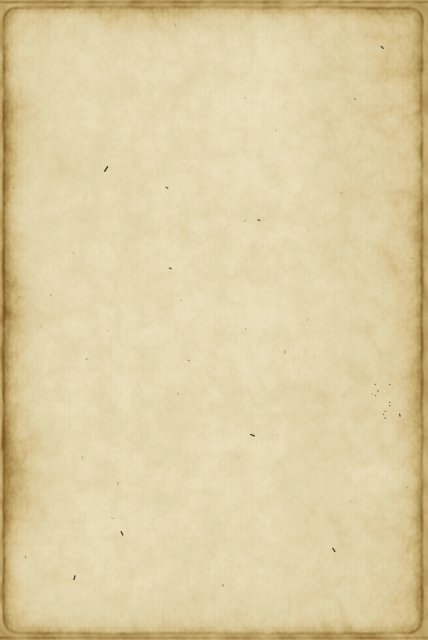
This texture is drawn by a Shadertoy shader. Its source:

```glsl
// Aged paper sheet: cream centre, browned rounded border, mottling and ink flecks.
// One "age" value sums edge falloff, soft stains, cellular mottling and layered
// sines, then indexes a cream-to-umber ramp; flecks are short segments on top.

// Sheet space: x in 0..1, y in 0..1.5, origin lower left
const vec2 SHEET = vec2(1.0, 1.5);
const vec2 PAGE_CENTRE = vec2(0.497, 0.749);
const vec2 PAGE_HALF = vec2(0.489, 0.733);
const float CORNER_RADIUS = 0.033;

// Per-side values are ordered left, right, bottom, top
const vec4 BURN_STRENGTH = vec4(3.2, 2.8, 2.5, 2.6);
const vec4 BURN_WIDTH = vec4(0.029, 0.022, 0.020, 0.026);
const vec4 HAZE_STRENGTH = vec4(1.6, 1.5, 1.4, 1.6);
const float HAZE_WIDTH = 0.075;

const float BASE_AGE = 0.12;
const float MOTTLE = 0.75;
const float GRAIN = 0.6;
const float LAID_LINES = 82.0;
const float LAID_DEPTH = 0.07;
const float MARGIN_AGE = 3.4;
const vec3 INK = vec3(0.20, 0.16, 0.09);

const vec3 RAMP[6] = vec3[6](
    vec3(0.90, 0.85, 0.70), vec3(0.87, 0.82, 0.65), vec3(0.85, 0.77, 0.58),
    vec3(0.79, 0.70, 0.47), vec3(0.70, 0.59, 0.36), vec3(0.59, 0.46, 0.23));

// Main flecks: centre, angle, half length
const vec4 FLECKS[10] = vec4[10](
    vec4(0.248, 1.104, 1.0, 0.006), vec4(0.590, 0.480, -0.4, 0.004),
    vec4(0.398, 0.871, -0.3, 0.002), vec4(0.285, 0.250, -1.1, 0.004),
    vec4(0.780, 0.211, -1.0, 0.004), vec4(0.605, 0.984, -0.3, 0.002),
    vec4(0.174, 0.146, 1.3, 0.004), vec4(0.390, 1.060, -0.6, 0.002),
    vec4(0.893, 1.389, -0.8, 0.003), vec4(0.934, 0.527, -1.2, 0.002));

vec2 hash2(vec2 p) {
    vec3 q = fract(p.xyx * vec3(0.1031, 0.1030, 0.0973));
    q += dot(q, q.yzx + 33.33);
    return fract((q.xx + q.yz) * q.zy);
}

// Cellular noise: distance to the nearest scattered point
float cells(vec2 p) {
    vec2 id = floor(p), f = fract(p);
    float nearest = 2.0;
    for (int j = -1; j <= 1; j++)
        for (int i = -1; i <= 1; i++) {
            vec2 o = vec2(i, j);
            nearest = min(nearest, length(o + hash2(id + o + 50.0) - f));
        }
    return nearest;
}

// Layered, rotated and warped sines, roughly -1..1
float waves(vec2 p) {
    float sum = 0.0, amp = 0.6;
    for (int i = 0; i < 5; i++) {
        p = mat2(1.36, 1.02, -1.02, 1.36) * p + 0.8 * sin(p.yx * 1.3) + 1.7;
        sum += amp * sin(p.x) * sin(p.y);
        amp *= 0.65;
    }
    return sum;
}

float roundedBox(vec2 p, vec2 halfSize, float r) {
    vec2 q = abs(p) - halfSize + r;
    return length(max(q, 0.0)) + min(max(q.x, q.y), 0.0) - r;
}

float blob(vec2 p, vec2 centre, vec2 size) {
    vec2 q = (p - centre) / size;
    return exp(-dot(q, q));
}

float ridge(float d, float width) { return exp(-d * d / (width * width)); }

float fleck(vec2 p, float angle, float halfLength, float radius, float px) {
    vec2 dir = vec2(cos(angle), sin(angle));
    float d = length(p - dir * clamp(dot(p, dir), -halfLength, halfLength));
    return 1.0 - smoothstep(radius - 0.6 * px, radius + 0.6 * px, d);
}

vec3 paperColour(float age) {
    float t = clamp(age, -0.7, 5.7);
    int i = clamp(int(floor(t)), 0, 4);
    return mix(RAMP[i], RAMP[i + 1], t - float(i));
}

void mainImage(out vec4 fragColor, in vec2 fragCoord) {
    vec2 p = fragCoord / iResolution.xy * SHEET;
    float px = 1.0 / iResolution.x;
    vec2 warped = p + 0.014 * vec2(waves(p * 13.0), waves(p * 13.0 + 20.0));

    // Broad tone and stains
    float age = BASE_AGE + 0.6 * smoothstep(0.55, 0.85, p.x);
    age += 0.8 * blob(warped, vec2(0.05, 0.42), vec2(0.08, 0.11));
    age += 0.6 * blob(warped, vec2(0.92, 1.34), vec2(0.09, 0.14));
    age += 0.4 * blob(warped, vec2(0.80, 1.02), vec2(0.09, 0.22));
    age += 0.4 * blob(warped, vec2(0.74, 0.45), vec2(0.07, 0.18));
    age -= 0.9 * blob(warped, vec2(0.88, 0.38), vec2(0.08, 0.06));
    age -= 0.6 * blob(warped, vec2(0.62, 1.26), vec2(0.10, 0.16));
    age -= 0.4 * blob(warped, vec2(0.62, 0.73), vec2(0.12, 0.10));

    // Mottling, grain and laid lines
    age += MOTTLE * (0.35 * waves(p * 5.0) + 0.5 * waves(p * 17.0));
    age += MOTTLE * (1.1 * cells(warped * 21.0) + 0.7 * cells(warped * 46.0 + 9.0) - 0.85);
    age += GRAIN * (cells(p * vec2(105.0, 80.0)) - 0.48);
    age += LAID_DEPTH * sin(6.2832 * LAID_LINES * p.x) * (0.7 + 0.9 * waves(p * 9.0));

    // Browned border, uneven along each side
    vec4 side = max(vec4(p.x, SHEET.x - p.x, p.y, SHEET.y - p.y) - 0.008, 0.0);
    float uneven = 1.0 + 0.25 * sin(p.y * 15.0 + 2.5) * sin(p.x * 9.0 + 1.2) + 0.25 * waves(p * 6.0 + 4.0);
    age += length(BURN_STRENGTH * exp(-side / (BURN_WIDTH * max(uneven, 0.5))));
    age += length(HAZE_STRENGTH * exp(-side / HAZE_WIDTH)) * mix(1.0, uneven, 0.5);

    // Soft, broken page outline and the strip beyond it
    float edge = roundedBox(p - PAGE_CENTRE, PAGE_HALF, CORNER_RADIUS) + 0.0015 * waves(p * 14.0);
    float broken = clamp(0.75 + 0.6 * waves(p * 18.0 + 3.0), 0.15, 1.2);
    age = mix(age, MARGIN_AGE + 0.7 * waves(p * 24.0), smoothstep(-0.003, 0.005, edge));
    age += broken * (1.1 * ridge(edge, 0.0045) + 0.3 * ridge(edge + 0.012, 0.004));
    age += broken * 1.3 * ridge(min(p.y, SHEET.y - p.y) - 0.005, 0.0035);
    vec3 colour = paperColour(age);

    // Main flecks, then a loose cluster at the right
    float ink = 0.0;
    for (int i = 0; i < 10; i++) {
        vec4 f = FLECKS[i];
        float weight = 0.45 + 90.0 * min(f.w, 0.005);
        ink = max(ink, weight * fleck(p - f.xy, f.z, f.w, 0.0017, px));
    }
    for (int i = 0; i < 9; i++) {
        vec2 r = hash2(vec2(float(i) * 7.3, 4.0));
        vec2 centre = vec2(0.875, 0.50) + r * vec2(0.045, 0.11);
        ink = max(ink, 0.55 * fleck(p - centre, 0.0, 0.0, 0.0016, px));
    }

    // Sparse faint fibres, at most one per cell
    vec2 id = floor(p * 13.0), r = hash2(id + 9.0), s = hash2(id + 70.0);
    vec2 local = (fract(p * 13.0) - 0.2 - 0.6 * r) / 13.0;
    ink = max(ink, step(s.x, 0.16) * (0.12 + 0.25 * r.x) * fleck(local, s.y * 6.28, 0.003 * r.y, 0.0013, px));

    fragColor = vec4(mix(colour, INK, ink), 1.0);
}
```
